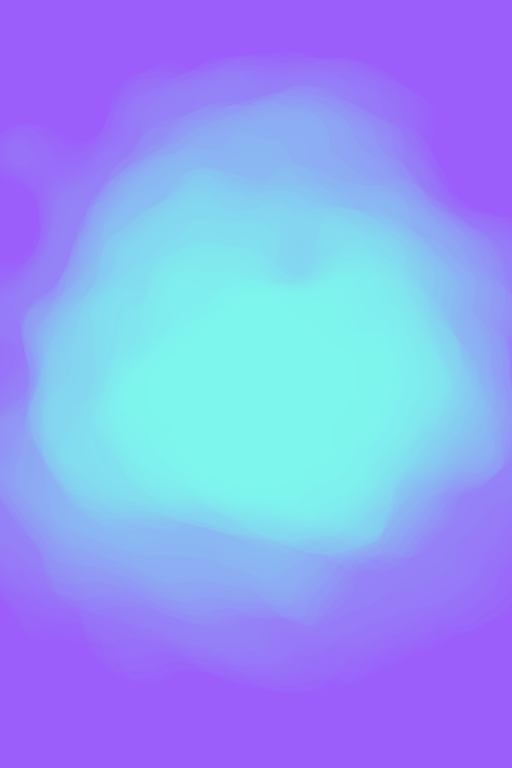
A WebGL 1 fragment shader for this background:

```glsl
precision highp float;
uniform vec2 u_resolution;

#define CENTER vec2(0.488, 0.748)
#define VIOLET vec3(0.607, 0.370, 0.980)
#define PERIWINKLE vec3(0.555, 0.650, 0.955)
#define AQUA vec3(0.490, 0.965, 0.930)
#define LAYERS 6
#define WOBBLE 0.075
#define WOBBLE_SCALE 6.0
#define FADE 0.07
#define RIM 0.012

// Gradient noise
vec2 hashDir(vec2 cell) {
  float a = 6.2832 * fract(sin(dot(cell, vec2(127.1, 311.7))) * 43758.5);
  return vec2(cos(a), sin(a));
}

float noise(vec2 p) {
  vec2 i = floor(p), f = p - i;
  vec2 u = f * f * f * (f * (f * 6.0 - 15.0) + 10.0);
  vec2 e = vec2(0.0, 1.0);
  float low = mix(dot(hashDir(i), f), dot(hashDir(i + e.yx), f - e.yx), u.x);
  float high = mix(dot(hashDir(i + e.xy), f - e.xy), dot(hashDir(i + e.yy), f - e.yy), u.x);
  return mix(low, high, u.y);
}

float wobble(vec2 p, float seed) {
  vec2 s = p * WOBBLE_SCALE + seed * vec2(0.9, -0.6);
  return noise(s) + 0.4 * noise(s * 2.1 + 17.3);
}

// Closed outline: a mean radius plus four harmonics of the angle
float outline(float angle, float mean, vec4 cosAmp, vec4 sinAmp) {
  vec4 a = angle * vec4(1.0, 2.0, 3.0, 4.0);
  return mean + dot(cos(a), cosAmp) + dot(sin(a), sinAmp);
}

// Soft local push or dent
float bump(vec2 p, vec2 at, float size) {
  vec2 d = (p - at) / size;
  return exp(-dot(d, d));
}

// Translucent sheets stacked between two outlines, crowded at the outer one
float sheets(vec2 p, float r, float outer, float inner, float seed) {
  float px = 1.2 / u_resolution.x;
  float sum = 0.0;
  for (int k = 0; k < LAYERS; k++) {
    float t = float(k) / float(LAYERS);
    float d = mix(outer, inner, t * t) - r + WOBBLE * wobble(p, seed + t);
    float cover = smoothstep(-px, px, d);
    float rim = RIM * exp(-max(d, 0.0) / 0.005);
    sum += cover * (mix(0.55, 1.0, smoothstep(0.0, FADE, d)) + rim);
  }
  return sum / float(LAYERS);
}

void main() {
  vec2 p = gl_FragCoord.xy / u_resolution.x;
  vec2 q = p - CENTER;
  float r = length(q);
  float angle = atan(q.y, q.x + 0.00001);

  // Nested outlines from the core to the outer haze
  float core = outline(angle, 0.19, vec4(0.01, 0.0, 0.0, 0.01), vec4(-0.02, 0.0, 0.0, 0.0));
  float bright = outline(angle, 0.315, vec4(0.038, 0.031, -0.007, -0.014), vec4(-0.015, 0.011, 0.004, 0.012));
  float middle = outline(angle, 0.396, vec4(0.008, 0.037, -0.006, 0.0), vec4(0.045, -0.007, -0.020, 0.014));
  float wide = outline(angle, 0.505, vec4(0.009, -0.010, 0.008, 0.005), vec4(0.031, 0.039, -0.019, 0.0));
  float haze = outline(angle, 0.63, vec4(0.01, 0.0, 0.0, 0.0), vec4(0.01, 0.0, -0.03, 0.0));

  // Local bays and tongues
  r += 0.09 * bump(p, vec2(0.58, 0.99), 0.06);
  r += 0.10 * bump(p, vec2(0.02, 1.05), 0.08);
  r += 0.08 * bump(p, vec2(0.0, 0.79), 0.06);
  r += 0.08 * bump(p, vec2(0.92, 1.16), 0.10);
  r += 0.08 * bump(p, vec2(0.16, 1.27), 0.08);
  r -= 0.08 * bump(p, vec2(0.02, 1.20), 0.07);
  r -= 0.05 * bump(p, vec2(0.97, 0.63), 0.07);
  r -= 0.04 * bump(p, vec2(0.38, 1.15), 0.05);

  float glow = 0.24 * sheets(p, r, haze, wide, 0.0)
             + 0.36 * sheets(p, r, wide, middle, 3.0)
             + 0.26 * sheets(p, r, middle, bright, 6.0)
             + 0.14 * sheets(p, r, bright, core, 9.0);

  // Violet through periwinkle to aqua
  vec3 color = mix(VIOLET, PERIWINKLE, clamp(glow * 2.1, 0.0, 1.0));
  color = mix(color, AQUA, clamp((glow - 0.476) / 0.524, 0.0, 1.0));
  gl_FragColor = vec4(color, 1.0);
}
```
